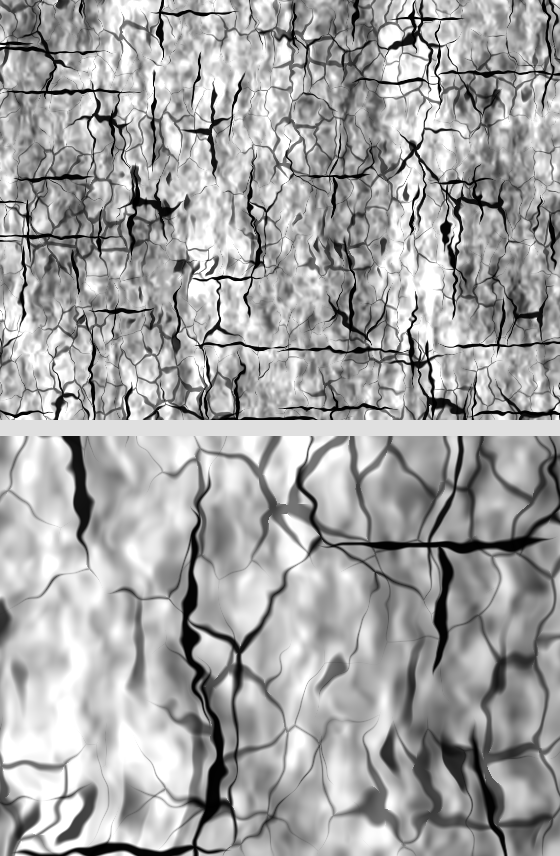
Top, the full canvas; bottom, a detail of the centre.
This texture is drawn by a Shadertoy shader. Its source:

```glsl
// Weathered, cracked bark in greys: stretched value noise gives mottled fibres,
// warped Voronoi borders give a web of fine cracks, and scattered tapered
// segments give the long black splits along and across the fibres.

float hash12(vec2 p) {
    vec3 q = fract(p.xyx * 0.1031);
    q += dot(q, q.yzx + 33.33);
    return fract((q.x + q.y) * q.z);
}

vec2 hash22(vec2 p) {
    vec3 q = fract(p.xyx * vec3(0.1031, 0.1030, 0.0973));
    q += dot(q, q.yzx + 33.33);
    return fract((q.xx + q.yz) * q.zy);
}

// Smooth value noise centred on zero, from -0.5 to 0.5
float noise(vec2 p) {
    vec2 cell = floor(p), f = fract(p);
    f = f * f * (3.0 - 2.0 * f);
    float low = mix(hash12(cell), hash12(cell + vec2(1, 0)), f.x);
    float high = mix(hash12(cell + vec2(0, 1)), hash12(cell + vec2(1, 1)), f.x);
    return mix(low, high, f.y) - 0.5;
}

vec2 noise2(vec2 p) {
    return vec2(noise(p), noise(p + vec2(37.2, 91.7)));
}

// Distance to the nearest Voronoi border, in cell units
float borderDistance(vec2 p) {
    vec2 cell = floor(p), nearest = vec2(8.0), second = vec2(8.0);
    for (int y = -1; y <= 1; y++)
    for (int x = -1; x <= 1; x++) {
        vec2 id = cell + vec2(x, y);
        vec2 d = id + 0.1 + 0.8 * hash22(id) - p;
        if (dot(d, d) < dot(nearest, nearest)) {
            second = nearest;
            nearest = d;
        } else if (dot(d, d) < dot(second, second)) {
            second = d;
        }
    }
    return dot(0.5 * (nearest + second), normalize(second - nearest));
}

// Web of borders; a negative width leaves a gap
float web(vec2 p, vec2 scale, float width, float soft) {
    float d = borderDistance(p * scale) / scale.x;
    return 1.0 - smoothstep(-soft, soft, d - width);
}

// Tapered splits running along x, at most one per grid cell
float splits(vec2 p, vec2 size, float width, float share, float seed, float soft) {
    vec2 cell = floor(p / size);
    float ink = 0.0;
    for (int y = -1; y <= 1; y++)
    for (int x = -1; x <= 1; x++) {
        vec2 id = cell + vec2(x, y);
        vec2 place = hash22(id + seed);
        vec2 trait = hash22(id + seed + 53.0);
        vec2 d = p - (id + 0.1 + 0.8 * place) * size;
        float t = d.x / (size.x * mix(0.22, 0.52, trait.x));
        float taper = width * (1.0 - t * t * t * t);
        float mark = 1.0 - smoothstep(-soft, soft, abs(d.y) - taper);
        ink = max(ink, mark * step(trait.y, share));
    }
    return ink;
}

// Mottled grey with vertical fibres, strongest in the pale bands
float barkTone(vec2 p) {
    float band = noise(p * vec2(6.0, 2.5) + 4.0);
    float fibre = noise(p * vec2(50.0, 9.0) + 17.0);
    float mottle = noise(p * vec2(19.0, 12.0) + 31.0);
    float grain = noise(p * vec2(75.0, 45.0) + 59.0);
    float speck = noise(p * vec2(125.0, 80.0) + 83.0);
    return 0.735 + 0.36 * band + (0.42 + 0.4 * band) * fibre
         + 0.30 * mottle + 0.36 * grain + 0.30 * speck;
}

void mainImage(out vec4 fragColor, in vec2 fragCoord) {
    vec2 p = fragCoord / iResolution.y + 2.0;
    float soft = max(0.0016, 0.7 / iResolution.y);

    // Ragged coordinates shared by every crack
    vec2 ragged = noise2(p * 24.0) * 0.022 + noise2(p * 75.0) * 0.009;
    vec2 bent = p + ragged + noise2(p * 7.0) * 0.03;
    float beads = noise(p * 48.0 + 11.0);

    float tone = barkTone(p + ragged * 0.6);

    // Grey hairlines and darker broken plates
    float hairWidth = 0.0006 + 0.007 * noise(p * 13.0 + 5.0);
    float plateWidth = 0.0002 + 0.010 * noise(p * 8.0 + 71.0) + 0.003 * beads;
    float hairs = web(bent, vec2(23.0, 14.0), hairWidth, soft);
    float plates = web(bent, vec2(10.0, 5.5), plateWidth, soft);

    // Short dark pits between the fibres
    float pits = smoothstep(0.29, 0.42, noise(bent * vec2(58.0, 17.0) + 23.0));
    pits *= smoothstep(-0.15, 0.2, noise(p * 5.0 + 47.0));

    // Long black splits across and along the fibres
    float splitWidth = 0.0036 + 0.0045 * beads;
    float across = splits(p + ragged * 0.7, vec2(0.34, 0.19), splitWidth, 0.62, 7.0, soft);
    float along = splits(bent.yx, vec2(0.24, 0.12), splitWidth, 0.60, 29.0, soft);

    tone = clamp(tone, 0.2, 1.0);
    tone *= (1.0 - 0.55 * hairs) * (1.0 - 0.92 * plates) * (1.0 - 0.75 * pits);
    tone *= 1.0 - 0.98 * max(across, along);
    fragColor = vec4(vec3(tone), 1.0);
}
```
